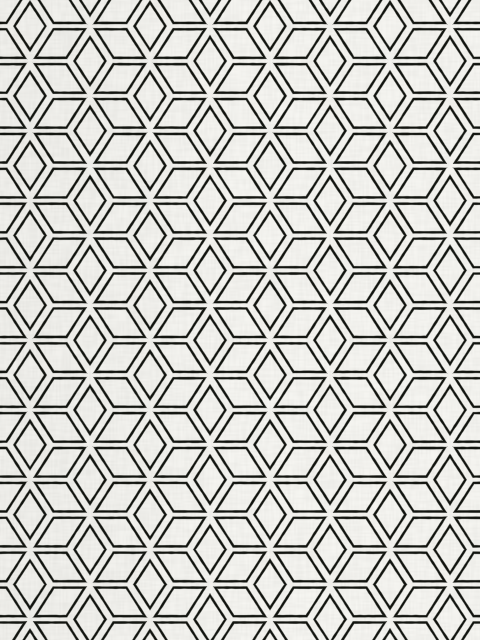
This pattern is drawn by a WebGL 1 fragment shader. Its source:

```glsl
precision highp float;
// Outlined diamonds and slanted parallelograms forming six-pointed stars, inked on pale linen paper.

uniform vec2 u_resolution;

// Lengths are in column pitches: the canvas is COLUMNS wide.
const float COLUMNS = 8.0;
const float ROW_PERIOD = 1.1632;             // height of one repeat
const vec2 FIRST_DIAMOND = vec2(0.5, 0.926); // centre of a lower-left diamond
const vec2 DIAMOND_HALF = vec2(0.258, 0.397);
const vec2 SLANT_HALF = vec2(0.260, 0.238);  // half length and half height
const float SLANT_SHEAR = 0.64;
const float LINE_WIDTH = 0.0396;
const float LINE_WOBBLE = 0.005;
const float EDGE_SOFTNESS = 0.012;
const float THREADS = 36.0;                  // paper threads per column
const float GRAIN = 0.022;
const float SHADE = 0.02;                    // dimming towards the left
const vec3 PAPER = vec3(0.945, 0.943, 0.927);
const vec3 INK = vec3(0.07, 0.08, 0.06);

float hash(vec2 p) {
    vec3 q = fract(p.xyx * vec3(0.1031, 0.1030, 0.0973));
    q += dot(q, q.yzx + 33.33);
    return fract((q.x + q.y) * q.z);
}

float noise(vec2 p) {
    vec2 cell = floor(p);
    vec2 f = fract(p);
    f = f * f * (3.0 - 2.0 * f);
    float low = mix(hash(cell), hash(cell + vec2(1.0, 0.0)), f.x);
    float high = mix(hash(cell + vec2(0.0, 1.0)), hash(cell + vec2(1.0, 1.0)), f.x);
    return mix(low, high, f.y);
}

// Distances use straight half-planes, so outlines keep sharp mitred corners.
float diamondDistance(vec2 p) {
    vec2 r = abs(p) / DIAMOND_HALF;
    return (r.x + r.y - 1.0) * DIAMOND_HALF.x * DIAMOND_HALF.y / length(DIAMOND_HALF);
}

float slantDistance(vec2 p) {
    float side = abs(p.x + p.y * SLANT_SHEAR) - SLANT_HALF.x;
    side *= inversesqrt(1.0 + SLANT_SHEAR * SLANT_SHEAR);
    return max(side, abs(p.y) - SLANT_HALF.y);
}

// Mirror the plane into one cell with a diamond at two opposite corners.
float outlineDistance(vec2 p) {
    vec2 cellSize = vec2(1.0, 0.5 * ROW_PERIOD);
    vec2 folded = abs(mod(p - FIRST_DIAMOND + cellSize, 2.0 * cellSize) - cellSize);
    float diamonds = min(abs(diamondDistance(folded)),
                         abs(diamondDistance(folded - cellSize)));
    float slant = abs(slantDistance(folded - 0.5 * cellSize));
    return min(diamonds, slant) - 0.5 * LINE_WIDTH;
}

// Fine crossed threads of the paper surface.
float weave(vec2 p) {
    float warp = noise(p * THREADS * vec2(1.0, 0.15));
    float weft = noise(p * THREADS * vec2(0.15, 1.0) + 71.0);
    return warp + weft - 1.0;
}

void main() {
    vec2 p = gl_FragCoord.xy / u_resolution.x * COLUMNS;
    float pixel = COLUMNS / u_resolution.x;

    // Paper with grain and a faint side shade
    float across = gl_FragCoord.x / u_resolution.x;
    float dim = SHADE * (1.0 - smoothstep(0.0, 0.6, across));
    vec3 color = PAPER + GRAIN * weave(p) - dim;

    // Printed outlines with slightly uneven edges
    float wobble = LINE_WOBBLE * (noise(p * 14.0) - 0.5);
    float soft = max(0.8 * pixel, EDGE_SOFTNESS);
    float ink = 1.0 - smoothstep(-soft, soft, outlineDistance(p) + wobble);
    color = mix(color, INK + 0.5 * GRAIN * weave(p + 9.0), ink);

    gl_FragColor = vec4(color, 1.0);
}
```
